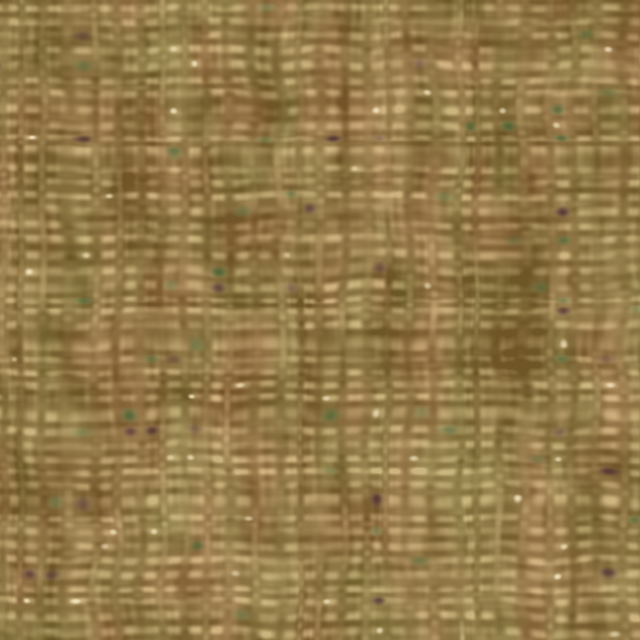
Write a WebGL 1 fragment shader that draws this texture.

```glsl
precision highp float;
uniform vec2 u_resolution;

const vec2 THREADS = vec2(28.0, 44.0);     // repeats across and down
const vec2 DASH_CORE = vec2(0.12, 0.03);   // solid half size of a dash, in cells
const vec2 DASH_EDGE = vec2(0.48, 0.45);   // half size where a dash fades out
const float WANDER = 0.55;                 // unevenness of thread spacing
const float BASE_TONE = 0.20;
const float DASH_TONE = 0.74;
const float WARP_TONE = 0.56;
const float STREAK_TONE = 0.34;
const float CLOUD_TONE = 0.36;
const float FIBRE_TONE = 0.34;
const float HUE_SHIFT = 0.06;
const float GLINT_SHARE = 0.045;
const float GREEN_SHARE = 0.045;
const float PLUM_SHARE = 0.020;
const vec3 SHADOW = vec3(0.465, 0.365, 0.180);
const vec3 STRAW = vec3(0.750, 0.650, 0.445);
const vec3 GLINT = vec3(0.96, 0.91, 0.77);
const vec3 GREEN = vec3(0.27, 0.36, 0.18);
const vec3 PLUM = vec3(0.31, 0.19, 0.18);

float hash(vec2 p) {
  return fract(sin(dot(p, vec2(127.1, 311.7))) * 43758.5453);
}

float noise(vec2 p) {
  vec2 i = floor(p);
  vec2 f = fract(p);
  f = f * f * (3.0 - 2.0 * f);
  return mix(mix(hash(i), hash(i + vec2(1.0, 0.0)), f.x),
             mix(hash(i + vec2(0.0, 1.0)), hash(i + vec2(1.0, 1.0)), f.x), f.y);
}

// Soft spot that fades to zero at the given half size
float spot(vec2 p, vec2 halfSize) {
  return 1.0 - smoothstep(0.1, 1.0, length(p / halfSize));
}

// Thread coordinates with uneven spacing and a slight drift
vec2 weaveGrid(vec2 uv) {
  vec2 g = uv * THREADS;
  vec2 spacing = vec2(noise(vec2(g.x * 0.8, 3.5)), noise(vec2(7.5, g.y * 0.8)));
  vec2 drift = vec2(noise(g * vec2(0.4, 0.3) + 20.0),
                    noise(g * vec2(0.5, 0.2) + 50.0));
  return g + WANDER * (spacing - 0.5) + 0.35 * (drift - 0.5);
}

// Horizontal dash; strength runs on along the row and some gaps close up
float weftDash(vec2 g, vec2 cell, vec2 p) {
  float along = noise(vec2(g.x - 0.5, cell.y + 11.0));
  float rowTone = noise(vec2(g.x * 0.15, cell.y * 3.0 + 71.0));
  float strength = 0.15 + 0.80 * along + 0.50 * rowTone;
  float closed = smoothstep(0.25, 0.95, noise(vec2(g.x, g.y * 0.45) + 151.0));
  vec2 fade = 1.0 - smoothstep(DASH_CORE, DASH_EDGE, abs(p));
  return mix(fade.x, 0.65, 0.85 * closed) * fade.y * strength;
}

// Pale vertical thread in the gaps, surfacing over long runs
float warpThread(vec2 g) {
  float column = floor(g.x + 0.5);
  float line = 1.0 - smoothstep(0.02, 0.22, abs(g.x - column));
  float run = smoothstep(0.45, 0.90, noise(vec2(column * 5.3, g.y * 0.22)));
  float longRun = step(0.92, hash(vec2(column, 83.0))) * (0.5 + 0.5 * noise(g * 0.3));
  float beat = 0.75 + 0.25 * cos(6.28318 * g.y);
  return line * beat * max(run, longRun);
}

void main() {
  vec2 uv = gl_FragCoord.xy / u_resolution;
  vec2 g = weaveGrid(uv);
  vec2 cell = floor(g);
  vec2 p = fract(g) - 0.5;

  // Weave relief
  float tone = BASE_TONE + DASH_TONE * weftDash(g, cell, p);
  tone = mix(tone, tone * 0.45 + WARP_TONE, 0.75 * warpThread(g));

  // Worn patches, streaked threads and fine fibres
  float rowStreak = noise(vec2(g.x * 0.10, g.y * 0.9) + 31.0);
  float columnStreak = noise(vec2(g.x * 1.2, g.y * 0.09) + 47.0);
  tone += STREAK_TONE * (rowStreak + columnStreak - 1.0);
  float cloud = 0.6 * noise(uv * vec2(5.0, 7.0) + 5.0) + 0.4 * noise(uv * 13.0 + 9.0);
  tone += CLOUD_TONE * (cloud - 0.5);
  float fibre = noise(g * vec2(4.0, 0.6) + 90.0) + noise(g * vec2(1.3, 3.0) + 130.0);
  tone += FIBRE_TONE * (fibre - 1.0);
  vec3 color = mix(SHADOW, STRAW, clamp(tone, -0.10, 1.20));

  // Threads lean to olive or to russet
  float hue = noise(g * vec2(0.9, 0.25) + 170.0) - 0.5;
  color += HUE_SHIFT * hue * vec3(-0.9, 0.3, -0.3);

  // Dyed flecks: green along the warp, plum along the weft
  float greenShare = GREEN_SHARE * mix(0.3, 1.7, uv.x);
  float green = step(hash(cell + 203.0), greenShare) * spot(p, vec2(0.50));
  color = mix(color, GREEN, green * (0.30 + 0.50 * hash(cell + 207.0)));
  float plum = step(hash(cell + 301.0), PLUM_SHARE) * spot(p, vec2(0.50));
  color = mix(color, PLUM, plum * (0.40 + 0.50 * hash(cell + 307.0)));

  // Small bright glints on a few dashes
  vec2 shift = vec2(0.5 * (hash(cell + 409.0) - 0.5), 0.0);
  float glint = step(hash(cell + 401.0), GLINT_SHARE) * spot(p - shift, vec2(0.24, 0.28));
  color = mix(color, GLINT, glint * (0.45 + 0.50 * hash(cell + 419.0)));

  gl_FragColor = vec4(clamp(color, 0.0, 1.0), 1.0);
}
```
